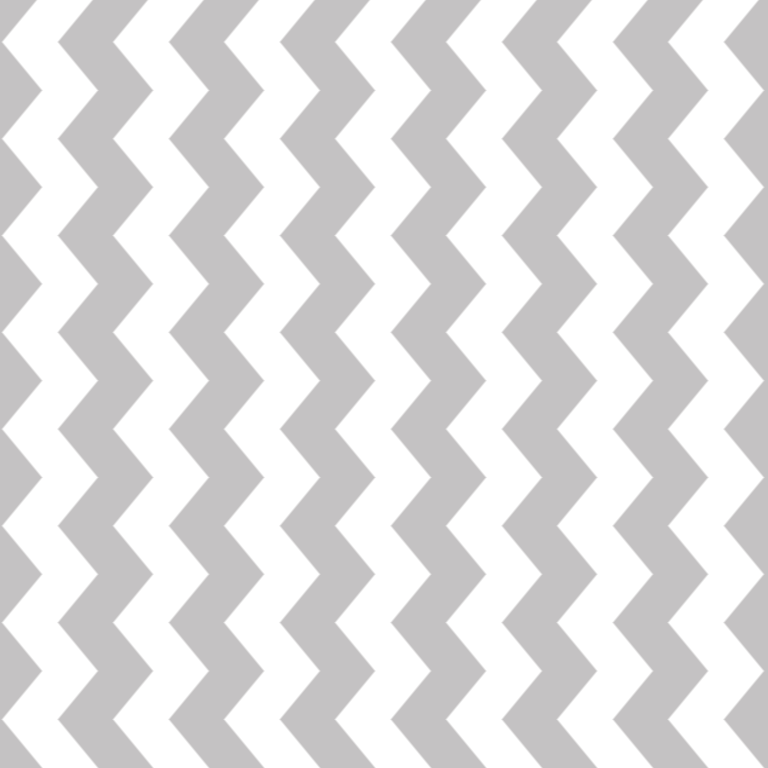
Reproduce this pattern procedurally as a three.js fragment shader.

```glsl
varying vec2 vUv;

// Triangle wave: 0 at whole numbers, 1 halfway between
float triangleWave(float t) {
  return 1.0 - abs(2.0 * fract(t) - 1.0);
}

// Signed distance to the nearest vertical zigzag band, negative inside
float zigzagBand(vec2 p) {
  float period = 0.14453;
  float swing = 0.0521 * triangleWave((p.y - 0.9453) / 0.126);
  float x = mod(p.x - 0.1113 - swing + 0.5 * period, period) - 0.5 * period;

  // Scale the horizontal gap to the perpendicular one on the slanted edges
  return (abs(x) - 0.0359) * 0.771;
}

void main() {
  vec3 gray = vec3(0.769, 0.761, 0.763);
  float ground = smoothstep(-0.0018, 0.0018, zigzagBand(vUv));
  gl_FragColor = vec4(mix(gray, vec3(1.0), ground), 1.0);
}
```
